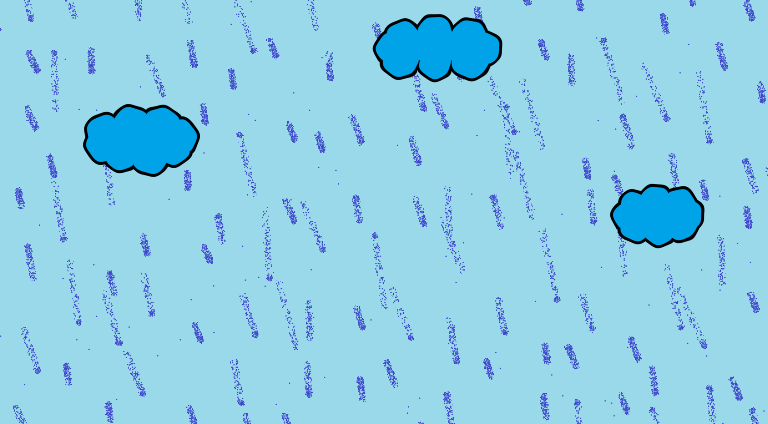
A Shadertoy shader for this pattern:

```glsl
// Slanted spray-can rain over a pale sky with three outlined cartoon clouds.
// Streaks sit on a jittered grid and set a spray density, which cellular
// noise breaks into grains; clouds are unions of circles round an ellipse.

const vec3 SKY = vec3(0.600, 0.851, 0.918);
const vec3 RAIN = vec3(0.247, 0.275, 0.800);
const vec3 CLOUD = vec3(0.000, 0.635, 0.910);
const vec3 OUTLINE = vec3(0.0, 0.005, 0.01);

vec3 hash3(vec2 p) {
    vec3 q = fract(p.xyx * vec3(0.1031, 0.1030, 0.0973));
    q += dot(q, q.yxz + 33.33);
    return fract((q.xxy + q.yzz) * q.zyx);
}

// Distance to segment ab, with the position along it in y
vec2 segment(vec2 p, vec2 a, vec2 b) {
    vec2 ab = b - a;
    float t = clamp(dot(p - a, ab) / dot(ab, ab), 0.0, 1.0);
    return vec2(length(p - a - ab * t), t);
}

// Spray density: long streaks are sparse, short ones dense
float rainDensity(vec2 p) {
    vec2 cellSize = vec2(0.101, 0.168);
    vec2 home = floor(p / cellSize);
    float density = 0.0;
    for (int j = -1; j <= 1; j++)
    for (int i = -1; i <= 1; i++) {
        vec2 cell = home + vec2(i, j);
        vec3 r = hash3(cell + 71.0);
        vec3 s = hash3(cell + 213.0);
        // Shift alternate columns so that no rows show
        float stagger = 0.5 * mod(cell.x, 2.0) - 0.25;
        vec2 centre = (cell + 0.5 + vec2(0.75, 0.6) * (r.xy - 0.5) + vec2(0.0, stagger)) * cellSize;
        float len = mix(0.035, 0.175, r.z * r.z);
        vec2 halfStreak = 0.5 * len * normalize(vec2(mix(0.02, 0.46, s.x), -1.0));
        vec2 d = segment(p, centre - halfStreak, centre + halfStreak);
        float body = 1.0 - smoothstep(0.005, 0.0105, d.x);
        float strength = clamp(0.036 / len, 0.25, 0.85);
        strength *= mix(0.8, 1.2, s.z < 0.7 ? d.y : 1.0 - d.y);
        density = max(density, body * strength);
        // Dense dab where the spray can paused
        vec2 dab = centre + halfStreak * (s.z < 0.7 ? 1.0 : -1.0);
        float dabInk = 1.0 - smoothstep(0.005, 0.0095, length(p - dab));
        density = max(density, dabInk * step(0.2, s.y));
    }
    return density;
}

// Cellular grains, kept where their random rank is below the density
float sprayInk(vec2 p, float density, float pixel) {
    float scale = 340.0;
    vec2 q = p * scale;
    float soft = 0.45 * pixel * scale;
    float clear = 1.0;
    for (int j = -1; j <= 1; j++)
    for (int i = -1; i <= 1; i++) {
        vec2 cell = floor(q) + vec2(i, j);
        vec3 r = hash3(cell + 19.0);
        float d = length(q - cell - 0.25 - 0.5 * r.xy);
        float grain = 1.0 - smoothstep(0.52 - soft, 0.52 + soft, d);
        clear *= 1.0 - grain * step(r.z, density);
    }
    return 1.0 - clear;
}

// Signed distance to a cloud with lobes round a flat core
float cloudDistance(vec2 p, vec2 halfSize, float turn, float seed) {
    p += 0.0015 * sin(p.yx * 140.0 + seed);
    float lobe = 0.58 * halfSize.y;
    vec2 ring = halfSize - lobe;
    float d = segment(p, vec2(-ring.x, 0.0), vec2(ring.x, 0.0)).x - 0.4 * halfSize.y;
    for (int i = 0; i < 8; i++) {
        float angle = turn + float(i) * 0.7854;
        vec3 r = hash3(vec2(float(i), seed));
        vec2 centre = ring * vec2(cos(angle), sin(angle)) * mix(0.9, 1.08, r.y);
        d = min(d, length(p - centre) - lobe * mix(0.86, 1.08, r.x));
    }
    return d;
}

void mainImage(out vec4 fragColor, in vec2 fragCoord) {
    float pixel = 1.0 / iResolution.y;
    vec2 p = fragCoord * pixel;

    // Rain
    vec3 color = mix(SKY, RAIN, sprayInk(p, rainDensity(p), pixel));

    // Clouds
    float d = cloudDistance(p - vec2(0.332, 0.668), vec2(0.142, 0.083), 0.25, 3.0);
    d = min(d, cloudDistance(p - vec2(1.026, 0.886), vec2(0.156, 0.078), 0.0, 8.0));
    d = min(d, cloudDistance(p - vec2(1.550, 0.493), vec2(0.116, 0.072), 0.05, 14.0));
    float soft = 0.6 * pixel;
    color = mix(color, OUTLINE, 1.0 - smoothstep(-soft, soft, d - 0.0035));
    color = mix(color, CLOUD, 1.0 - smoothstep(-soft, soft, d + 0.0035));

    fragColor = vec4(color, 1.0);
}
```
